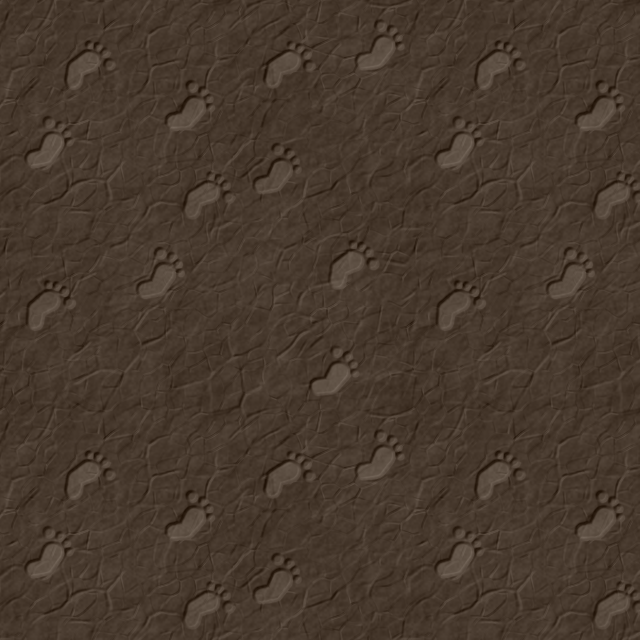
Write a three.js fragment shader that draws this pattern.

```glsl
// Bare footprints pressed into wrinkled brown mud, on a seamless repeating tile.
// A periodic height field (broken cellular creases, noise and foot-shaped pits)
// is embossed by light from the upper left; the pressed soles get a paler tint.

#define REPEATS 1.561
#define MUD vec3(0.277, 0.222, 0.176)
#define SOLE vec3(0.372, 0.318, 0.270)
#define RELIEF 0.19
#define LIGHT_STEP 0.0029
#define CREASE_CELLS 12.0
#define CREASE_WIDTH 0.15
#define PIT_DEPTH 0.72
#define FOOT_SCALE 7.38
#define LEFT_PRINTS 5
#define PRINTS 11

varying vec2 vUv;

float hash(vec2 p) {
  return fract(sin(dot(p, vec2(127.1, 311.7))) * 43758.55);
}

vec2 hash2(vec2 p) {
  return vec2(hash(p), hash(p + 57.3));
}

// Value noise with n cells per tile.
float noise(vec2 q, float n) {
  vec2 p = q * n, i = floor(p), f = fract(p);
  f = f * f * (3.0 - 2.0 * f);
  vec2 a = mod(i, n), b = mod(i + 1.0, n);
  return mix(mix(hash(a), hash(vec2(b.x, a.y)), f.x),
             mix(hash(vec2(a.x, b.y)), hash(b), f.x), f.y);
}

// Tilted plates of uneven height, stretched diagonally. Their seams are steps
// that deepen into grooves only in places, so the creases look broken.
float creases(vec2 q, float n) {
  vec2 p = q * n, cell = floor(p), nearest = vec2(0.0), id = vec2(0.0);
  float first = 9.0, second = 9.0;
  for (int y = -1; y <= 1; y++) {
    for (int x = -1; x <= 1; x++) {
      vec2 c = cell + vec2(float(x), float(y));
      vec2 key = mod(c, n) + n;
      vec2 r = c + 0.05 + 0.9 * hash2(key) - p;
      float d = length(vec2((r.x + r.y) * 0.54, (r.y - r.x) * 0.82));
      if (d < first) {
        second = first;
        first = d;
        nearest = r;
        id = key;
      } else {
        second = min(second, d);
      }
    }
  }
  float plate = hash(id + 3.7) + 1.1 * dot(nearest, hash2(id + 9.1) - 0.5);
  float seam = 0.5 - 0.75 * smoothstep(0.45, 0.75, noise(q + 0.13, n * 2.0));
  return mix(seam, plate, smoothstep(0.0, CREASE_WIDTH, second - first));
}

float taperedCapsule(vec2 p, vec2 a, vec2 b, float ra, float rb) {
  vec2 ab = b - a;
  float t = clamp(dot(p - a, ab) / dot(ab, ab), 0.0, 1.0);
  return length(p - a - ab * t) - mix(ra, rb, t);
}

// Signed distance to a left foot that points up and right.
float foot(vec2 p) {
  vec2 mid = vec2(-0.21, -0.05);
  float d = min(taperedCapsule(p, vec2(-0.26, -0.27), mid, 0.150, 0.160),
                taperedCapsule(p, mid, vec2(0.03, 0.08), 0.160, 0.195));
  for (int i = 0; i < 4; i++) {
    float k = float(i);
    float angle = i == 0 ? 0.02 : 0.20 + 0.44 * k;
    float radius = i == 0 ? 0.100 : 0.088 - 0.007 * k;
    vec2 toe = vec2(0.03, 0.0) + 0.365 * vec2(cos(angle), sin(angle));
    d = min(d, length(p - toe) - radius);
  }
  return d;
}

// Distance to the nearest print, that print's index, and closeness to its toes.
vec3 footprints(vec2 q) {
  vec2 c[PRINTS];
  c[0] = vec2(0.213, 0.841); c[1] = vec2(0.701, 0.841); c[2] = vec2(0.504, 0.522);
  c[3] = vec2(0.856, 0.354); c[4] = vec2(0.116, 0.256); c[5] = vec2(0.925, 0.884);
  c[6] = vec2(0.463, 0.736); c[7] = vec2(0.118, 0.648); c[8] = vec2(0.675, 0.583);
  c[9] = vec2(0.390, 0.329); c[10] = vec2(0.815, 0.089);
  vec3 best = vec3(1.0, 0.0, 0.0);
  for (int i = 0; i < PRINTS; i++) {
    vec2 p = (fract(q - c[i] + 0.5) - 0.5) * FOOT_SCALE;
    if (dot(p, p) < 0.5) {
      if (i >= LEFT_PRINTS) p = p.yx;  // right feet mirror the left
      float turn = 0.2 * (hash(vec2(float(i), 4.0)) - 0.5);
      p = mat2(cos(turn), sin(turn), -sin(turn), cos(turn)) * p;
      float d = foot(p);
      if (d < best.x) best = vec3(d, float(i), smoothstep(0.22, 0.30, length(p - vec2(0.03, 0.0))) * step(0.0, p.x + p.y));
    }
  }
  return best;
}

float height(vec2 q) {
  vec2 w = q + 0.024 * (vec2(noise(q, 9.0), noise(q + 0.37, 9.0)) - 0.5);
  w += 0.014 * (vec2(noise(q, 25.0), noise(q + 0.61, 25.0)) - 0.5);
  float ground = 0.42 * creases(w, CREASE_CELLS) + 0.27 * creases(w + 0.21, CREASE_CELLS * 2.0);
  ground += 0.65 * noise(q, 29.0) + 0.26 * noise(q, 83.0);
  float pit = 1.0 - smoothstep(-0.05, 0.025, footprints(q).x);
  return ground * (1.0 - 0.5 * pit) - PIT_DEPTH * pit;
}

void main() {
  vec2 q = vec2(vUv.x, vUv.y - 1.0) * REPEATS;
  vec2 toLight = LIGHT_STEP * vec2(-0.707, 0.707);
  float slope = height(q - toLight) - height(q + toLight);

  // Paler compacted mud, worn differently in each print and fainter on the toes
  vec3 print = footprints(q);
  float wear = mix(0.75, 1.05, hash(vec2(print.y, 8.0))) * mix(0.8, 1.15, noise(q, 40.0));
  wear *= 1.0 - 0.4 * print.z;
  vec3 colour = mix(MUD, SOLE, wear * (1.0 - smoothstep(-0.06, 0.01, print.x)));

  colour += clamp(RELIEF * slope, -0.14, 0.075);
  colour += 0.032 * (noise(q, 170.0) - 0.5);
  colour += 0.022 * (noise(q, 6.0) - 0.5) + 0.02 * (noise(q, 17.0) - 0.5);
  gl_FragColor = vec4(colour, 1.0);
}
```
